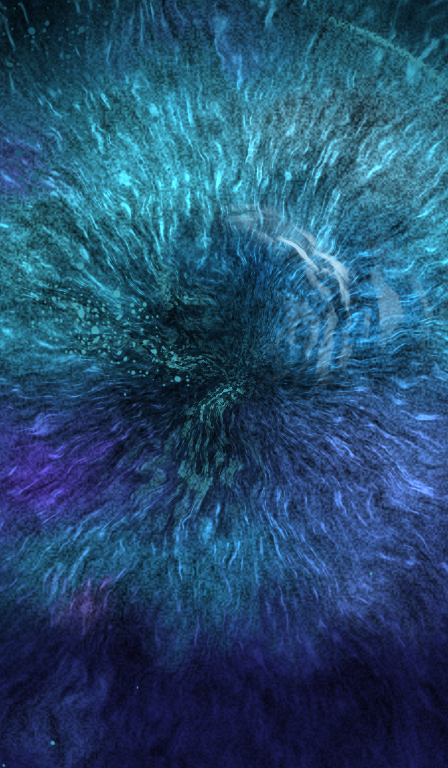
This background is drawn by a WebGL 2 fragment shader. Its source:

```glsl
#version 300 es
precision highp float;
// Burst of teal and violet powder: radial streaks around a dark core, with glowing wisps.
uniform vec2 u_resolution;
out vec4 outColor;

const float ASPECT = .582;            // scene width for a height of 1
const vec2 BURST = vec2(.295, .522);  // point the streaks fly from
const float CORE = .085;              // radius inside which the rays loosen
const vec2 HALO = vec2(.326, .609);   // centre of the thin arc
const float HALO_RADIUS = .38;
const vec2 SWIRL = vec2(.306, .57);   // centre of the white wisps
const float SWIRL_RADIUS = .15;
const float STREAK_DEPTH = 1.8;
const float GRAIN = .6;
const vec3 INK = vec3(.015, .06, .1), NAVY = vec3(.06, .065, .2), DEEP = vec3(.05, .22, .38),
  TEAL = vec3(.12, .39, .48), AQUA = vec3(.22, .56, .62), MIST = vec3(.38, .59, .66),
  AZURE = vec3(.13, .44, .67), INDIGO = vec3(.17, .25, .5), VIOLET = vec3(.25, .15, .53),
  LAVENDER = vec3(.28, .4, .65), ROSE = vec3(.36, .24, .5), CYAN = vec3(.3, .74, .8),
  WHITE = vec3(.74, .9, .98);

vec3 col;  // colour being painted
vec2 w;    // position warped by the streaks

float hash(vec3 p) {
  p = fract(p * vec3(.1031, .103, .0973));
  p += dot(p, p.yxz + 33.33);
  return fract((p.x + p.y) * p.z);
}
float noise(vec3 p) {
  vec3 i = floor(p), f = fract(p);
  f = f * f * (3. - 2. * f);
  vec2 e = vec2(0, 1);
  vec4 a = vec4(hash(i), hash(i + e.yxx), hash(i + e.xyx), hash(i + e.yyx));
  vec4 b = vec4(hash(i + e.xxy), hash(i + e.yxy), hash(i + e.xyy), hash(i + 1.));
  vec4 m = mix(a, b, f.z);
  return mix(mix(m.x, m.y, f.x), mix(m.z, m.w, f.x), f.y);
}
float fbm(vec3 p) {
  float sum = 0., amp = .53;
  for (int i = 0; i < 4; i++, amp *= .5, p = p * 2.03 + 17.1) sum += amp * noise(p);
  return sum;
}
// Soft ellipse turned by an angle
float blob(vec2 q, float x, float y, float rx, float ry, float angle) {
  float c = cos(angle), s = sin(angle);
  vec2 d = mat2(c, -s, s, c) * (q - vec2(x, y)) / vec2(rx, ry);
  return exp(-dot(d, d));
}
void wash(float x, float y, float rx, float ry, vec3 tint, float amount) {
  col = mix(col, tint, amount * blob(w, x, y, rx, ry, 0.));
}
// Scattered round specks in three sizes
float specks(vec2 q, float density) {
  float sum = 0.;
  for (float k = 0.; k < 3.; k++) {
    float cells = 62. + 46. * k, soft = cells / u_resolution.y;
    vec3 id = vec3(floor(q * cells), k * 9.);
    vec2 jitter = vec2(hash(id + 11.), hash(id + 23.));
    float d = length(fract(q * cells) - .34 - .32 * jitter) - .1 - .2 * hash(id + 31.);
    sum += step(hash(id), density) * (1. - smoothstep(-soft, soft, d));
  }
  return min(sum, 1.);
}
void main() {
  vec2 q = gl_FragCoord.xy / u_resolution * vec2(ASPECT, 1);
  float cloud = fbm(vec3(q * 13., 4)), cloud2 = fbm(vec3(q * 13., 9));
  vec2 drift = vec2(cloud, cloud2) - .5, ray = q - BURST + drift * .06;
  float r = length(ray);
  vec2 dir = ray / sqrt(r * r + CORE * CORE);

  // Noise drawn out along the rays
  float broad = fbm(vec3(dir * 8., r * 11.));
  float fine = noise(vec3(dir * 42., r * 34. + 5.));
  float hair = noise(vec3(dir * 95., r * 60. + 9.));
  float chip = noise(vec3(dir * 25., r * 48. + 3.));
  float grain = noise(vec3(q * 390., 2)) - .5;
  w = q + dir * (broad + fine - 1.) * .06 + drift * .1;

  // Ground colours from bottom to top
  col = mix(NAVY, INDIGO * .85, smoothstep(.1, .36, w.y));
  col = mix(col, TEAL, smoothstep(.38, .6, w.y)) * (1. - .35 * smoothstep(.86, 1., w.y));
  // Upper clouds
  wash(.0, 1., .13, .14, INK, .95);
  wash(.58, 1., .09, .06, INK, .7);
  wash(.25, .96, .1, .04, INDIGO, .4);
  wash(.0, .79, .06, .06, VIOLET * .7, .7);
  wash(.19, .83, .13, .07, AQUA, .5);
  wash(.38, .84, .1, .06, MIST, .6);
  wash(.5, .78, .09, .09, MIST, .6);
  wash(.21, .735, .14, .06, AQUA, .75);
  wash(.02, .67, .09, .09, AQUA, .7);
  wash(.57, .64, .09, .09, AQUA, .65);
  // Lower clouds
  wash(.07, .375, .11, .065, VIOLET, .8);
  wash(.51, .41, .13, .09, LAVENDER, .75);
  wash(.26, .28, .17, .07, mix(TEAL, AZURE, .3), .85);
  wash(.08, .275, .08, .05, TEAL, .7);
  wash(.115, .21, .04, .03, ROSE, .5);
  wash(.48, .24, .09, .06, LAVENDER, .45);
  wash(.0, .2, .06, .09, INK, .5);
  wash(.08, .06, .05, .04, INDIGO, .6);
  // Blue flank and dark core
  wash(.46, .59, .12, .11, AZURE, .85);
  wash(.32, .66, .08, .07, DEEP, .8);
  wash(.23, .54, .13, .1, INK, .95);
  wash(.25, .43, .1, .08, INK, .85);
  wash(.37, .52, .09, .045, INK, .8);

  // Streak shading, powder grain and bright rays
  float streak = .35 * broad + .35 * fine + .3 * hair - .5;
  col *= 1.04 + STREAK_DEPTH * streak + GRAIN * grain + .9 * (cloud2 - .5);
  float rays = smoothstep(.6, .88, .4 * fine + .6 * hair) * smoothstep(.03, .2, r);
  col += .42 * rays * smoothstep(.05, .3, q.y) * mix(LAVENDER, AQUA, smoothstep(.4, .6, q.y));

  // Powder clumps flung from the core
  vec2 c = mix(q, w, .45);
  float clump = blob(c, .235, .625, .024, .05, .5) + 1.2 * blob(c, .23, .535, .045, .022, -.4)
    + 1.5 * blob(c, .28, .468, .042, .019, .5) + .75 * blob(c, .25, .385, .09, .055, 0.)
    + .6 * blob(c, .12, .57, .07, .04, -.5) + .45 * blob(c, .32, .54, .05, .03, .6);
  float flakes = smoothstep(.44, .66, .6 * chip + .25 * hair + .15 * fine);
  col = mix(col, CYAN * (.78 + .6 * grain), min(clump, 1.) * (.15 * clump + .7 * flakes));

  // Splatter on the left
  float spray = blob(q, .12, .58, .08, .04, -.5) + .5 * blob(q, .07, .85, .11, .12, 0.);
  col = mix(col, mix(CYAN, TEAL, smoothstep(.6, .8, q.y)), .8 * specks(q + drift * .02, .5 * spray));

  // White wisps curling over the upper right
  vec2 s = q - SWIRL + drift * .05;
  float d = length(s), ring = d - SWIRL_RADIUS;
  float thread = smoothstep(.4, .7, fbm(vec3(s / max(d, .001) * 4., ring * 110.)));
  float wisp = exp(-ring * ring * 1500.) * blob(q, .39, .69, .09, .035, -.6);
  float veil = blob(w, .47, .58, .09, .07, .4);
  col = mix(col, WHITE, min(wisp * (.3 + thread) + .45 * veil * thread, .9));

  // Thin arc in the upper right corner
  float halo = length(q - HALO) - HALO_RADIUS + drift.x * .01;
  float side = smoothstep(.38, .47, q.x) * smoothstep(.78, .88, q.y);
  float rim = exp(-halo * halo * 62500.) + .5 * exp(-abs(halo) / (halo < 0. ? .03 : .003));
  col = mix(col, AQUA, min(side * rim * (.3 + .6 * cloud + grain), 1.));
  outColor = vec4(clamp(col, 0., 1.), 1);
}
```
